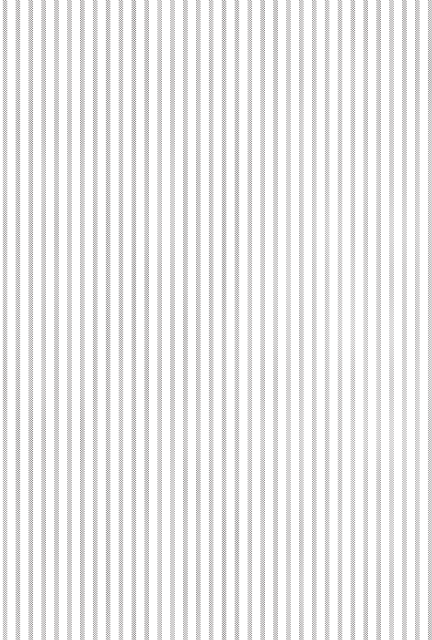
Reproduce this pattern procedurally as a Shadertoy shader.

```glsl
float hash(vec2 p) {
    return fract(sin(dot(p, vec2(127.1, 311.7))) * 43758.5);
}

float noise(vec2 p) {
    vec2 i = floor(p), f = fract(p);
    f = f * f * (3.0 - 2.0 * f);
    return mix(mix(hash(i), hash(i + vec2(1, 0)), f.x),
               mix(hash(i + vec2(0, 1)), hash(i + vec2(1, 1)), f.x), f.y);
}

// Staggered dots in four columns per stripe; one unit is one stripe period.
float dotCoverage(vec2 p, float pixel) {
    float across = fract(p.x + 0.11) - 0.5;
    float column = floor(across / 0.09);
    float row = p.y / 0.172 + 0.5 * mod(column, 2.0);
    vec2 offset = vec2(across - (column + 0.5) * 0.09, (fract(row) - 0.5) * 0.172);
    float inside = step(abs(column + 0.5), 2.0);
    return inside * (1.0 - smoothstep(-0.5, 0.5, (length(offset) - 0.047) / pixel));
}

void mainImage(out vec4 fragColor, in vec2 fragCoord) {
    float pixel = 33.53 / iResolution.x;
    vec2 p = fragCoord * pixel;

    // Box filter over the pixel keeps the fine weave smooth
    float ink = 0.0;
    for (int i = 0; i < 25; i++) {
        vec2 jitter = (vec2(i % 5, i / 5) - 2.0) / 5.0;
        ink += dotCoverage(p + jitter * pixel, pixel * 0.2) / 25.0;
    }

    // Uneven print: stripe to stripe, along each stripe, and a paler patch
    float stripe = floor(p.x + 0.11);
    vec2 uv = fragCoord / iResolution.xy;
    float strength = 0.9 + 0.15 * hash(vec2(stripe, 3.0));
    strength += 0.2 * (noise(vec2(stripe * 0.7, p.y * 0.25)) - 0.5);
    strength -= 0.22 * exp(-8.0 * dot(uv - vec2(0.85, 0.45), uv - vec2(0.85, 0.45)));

    vec3 color = 1.0 - ink * strength * vec3(0.475, 0.49, 0.49);
    fragColor = vec4(color, 1.0);
}
```
